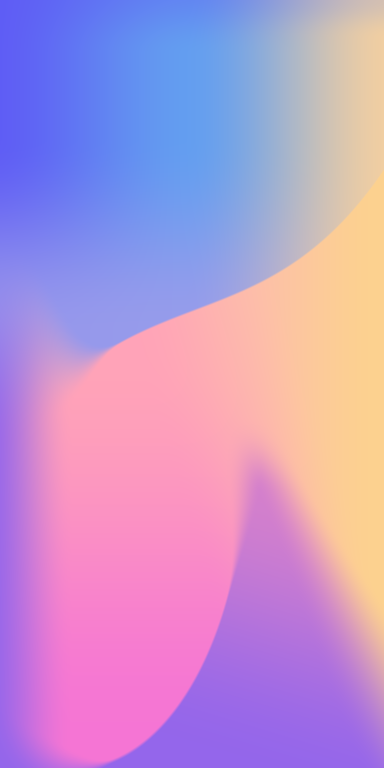
Give the GLSL for this background, as a Shadertoy shader.

```glsl
// Soft abstract gradient: a blue sky over a warm wave, with a pink lobe
// and a violet wedge below it. Each region is a smooth colour field, and
// curved masks of varying softness blend the regions together.

const vec3 INDIGO     = vec3(0.37, 0.36, 0.96);
const vec3 AZURE      = vec3(0.39, 0.62, 0.94);
const vec3 PERIWINKLE = vec3(0.61, 0.61, 0.92);
const vec3 SAND       = vec3(0.95, 0.81, 0.63);
const vec3 ROSE       = vec3(1.00, 0.64, 0.72);
const vec3 MAGENTA    = vec3(0.96, 0.46, 0.83);
const vec3 PEACH      = vec3(0.99, 0.75, 0.66);
const vec3 HONEY      = vec3(0.99, 0.82, 0.56);
const vec3 VIOLET     = vec3(0.58, 0.40, 0.92);
const vec3 ORCHID     = vec3(0.83, 0.50, 0.80);

// Soft step centred on zero, with the given half width
float softStep(float d, float halfWidth) {
    return smoothstep(-halfWidth, halfWidth, d);
}

// Height of the wave crest; its left end flattens into the haze
float crestHeight(float x) {
    float t = x - 0.5;
    float cubic = 0.595 + t * (0.19 + t * (-0.021 + t * 0.754));
    return mix(0.55, cubic, smoothstep(0.08, 0.28, x));
}

// Approximate signed distance to an ellipse, negative inside
float ellipseDistance(vec2 p, vec2 centre, vec2 radii) {
    return (length((p - centre) / radii) - 1.0) * min(radii.x, radii.y);
}

vec3 skyColor(vec2 p) {
    vec3 color = mix(INDIGO, AZURE, smoothstep(-0.05, 0.52, p.x));
    color = mix(color, PERIWINKLE, 0.9 * smoothstep(0.82, 0.57, p.y));
    color = mix(color, INDIGO, 0.4 * smoothstep(0.93, 1.02, p.y));
    float glow = smoothstep(0.48, 1.04, p.x);
    return mix(color, SAND, glow * mix(1.0, 0.8, smoothstep(0.95, 1.0, p.y)));
}

vec3 warmColor(vec2 p) {
    vec3 pink = mix(MAGENTA, ROSE, smoothstep(0.04, 0.54, p.y));
    vec3 gold = mix(PEACH, HONEY, smoothstep(0.62, 1.0, p.x));
    float warmth = smoothstep(0.38, 0.82, p.x + 0.6 * (p.y - 0.5));
    vec3 color = mix(pink, gold, warmth);
    // Violet haze along the left side
    return mix(color, VIOLET, 1.0 - smoothstep(-0.04, 0.19, p.x));
}

vec3 wedgeColor(vec2 p) {
    float rise = smoothstep(0.0, 0.38, p.y + 0.15 * (p.x - 0.65));
    return mix(VIOLET, ORCHID, rise);
}

// Violet area outside the pink lobe and below the golden slope
float wedgeMask(vec2 p) {
    float lobe = ellipseDistance(p, vec2(0.2, 0.4), vec2(0.438, 0.4));
    float lobeBlur = mix(0.003, 0.05, smoothstep(0.22, 0.42, p.y));
    lobeBlur = mix(0.04, lobeBlur, smoothstep(0.1, 0.3, p.x));
    float slope = 0.70 + 1.03 * (0.40 - p.y) - p.x;
    float slopeBlur = mix(0.17, 0.07, smoothstep(0.0, 0.4, p.y));
    float fade = 1.0 - smoothstep(0.36, 0.46, p.y);
    return softStep(lobe, lobeBlur) * softStep(slope, slopeBlur) * fade;
}

void mainImage(out vec4 fragColor, in vec2 fragCoord) {
    vec2 p = fragCoord / iResolution.xy;

    // Warm body with its violet wedge
    vec3 color = mix(warmColor(p), wedgeColor(p), wedgeMask(p));

    // Sky above the crest, crisp on the right and hazy on the left
    float crestBlur = mix(0.13, 0.002, smoothstep(0.02, 0.31, p.x));
    float skyMask = softStep(p.y - crestHeight(p.x), crestBlur);
    color = mix(color, skyColor(p), skyMask);

    fragColor = vec4(color, 1.0);
}
```
